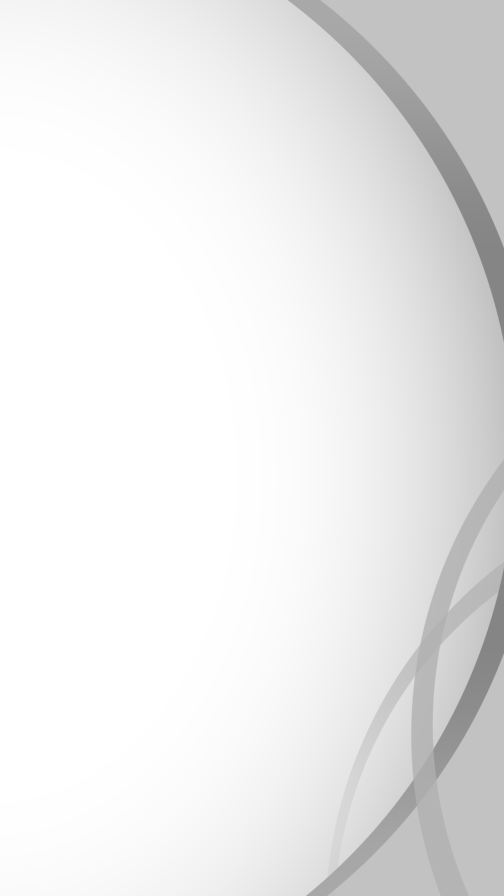
Write a Shadertoy shader that draws this background.

```glsl
// Soft-edged coverage of a filled circle, 1 inside and 0 outside.
float disc(vec2 p, vec2 center, float radius) {
    float soft = 0.8 / iResolution.y;
    return 1.0 - smoothstep(-soft, soft, length(p - center) - radius);
}

// Tapering band: an outer circle with an offset circle cut away.
float crescent(vec2 p, vec2 outerC, float outerR, vec2 innerC, float innerR) {
    return disc(p, outerC, outerR) * (1.0 - disc(p, innerC, innerR));
}

void mainImage(out vec4 fragColor, in vec2 fragCoord) {
    vec2 p = fragCoord / iResolution.y;

    // Large pale disc, white at its heart and shaded towards the rim
    float spread = length((p - vec2(-0.013, 0.469)) / vec2(0.5755, 0.759));
    float rim = clamp((spread - 0.4) / 0.6, 0.0, 1.15);
    float pale = 1.0 - 0.23 * pow(rim, 2.4);
    float shade = mix(0.76, pale, disc(p, vec2(-0.060, 0.492), 0.635));

    // Faint low arc, fading downwards
    float lowArc = crescent(p, vec2(0.868, -0.029), 0.505, vec2(0.835, -0.029), 0.462);
    float lowFade = mix(0.2, 0.75, smoothstep(0.05, 0.33, p.y));
    shade = mix(shade, 0.70, lowArc * lowFade);

    // Dark band around the disc, lighter at both ends
    float band = crescent(p, vec2(-0.032, 0.497), 0.636, vec2(-0.060, 0.492), 0.635);
    float bandShade = 0.52 + 0.14 * smoothstep(0.2, 0.5, abs(p.y - 0.5));
    shade = mix(shade, bandShade, band);

    // Translucent arc crossing in front
    float frontArc = crescent(p, vec2(0.967, 0.180), 0.508, vec2(0.954, 0.191), 0.471);
    shade = mix(shade, 0.69, frontArc * 0.8);

    fragColor = vec4(vec3(shade), 1.0);
}
```
